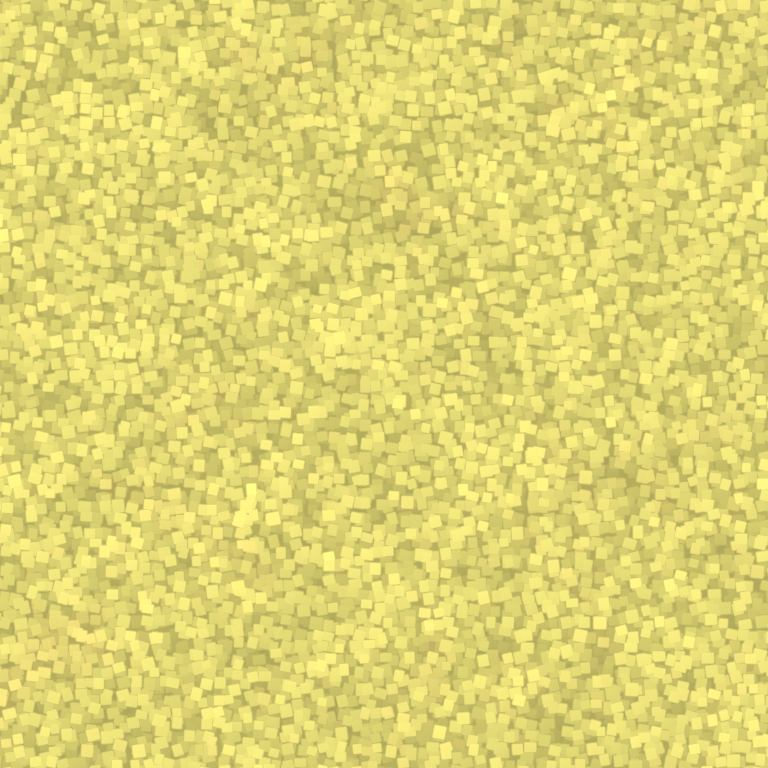
A Shadertoy shader for this texture:

```glsl
const vec3 STRAW = vec3(1.0, 0.957, 0.517);
const vec3 WARM_STRAW = vec3(1.01, 0.925, 0.515);

vec3 hash3(vec2 cell) {
    vec3 q = fract(cell.xyx * vec3(0.1031, 0.1030, 0.0973));
    q += dot(q, q.yxz + 33.33);
    return fract((q.xxy + q.yzz) * q.zyx);
}

mat2 rotation(float angle) {
    float c = cos(angle), s = sin(angle);
    return mat2(c, s, -s, c);
}

// Warped, layered sines: broad uneven patches, roughly -1 to 1
float patches(vec2 p, float frequency) {
    float sum = 0.0, weight = 0.55;
    p *= frequency;
    for (int i = 0; i < 4; i++) {
        p += 0.7 * sin(p.yx * 1.3 + float(i) * 2.1);
        sum += weight * sin(p.x + 1.7) * sin(p.y + 0.6);
        p = rotation(0.9) * p * 1.75;
        weight *= 0.75;
    }
    return sum;
}

float roundedBox(vec2 p, vec2 halfSize, float radius) {
    vec2 d = abs(p) - halfSize + radius;
    return length(max(d, 0.0)) + min(max(d.x, d.y), 0.0) - radius;
}

// One scattered layer of grains; surface holds brightness and warmth
vec2 grainLayer(vec2 surface, vec2 uv, float density, float seed) {
    vec2 p = uv * density + seed;
    vec2 home = floor(p);
    float ground = surface.x;
    for (int y = -1; y <= 1; y++) {
        for (int x = -1; x <= 1; x++) {
            vec2 cell = home + vec2(x, y);
            vec3 place = hash3(cell + seed);
            vec3 look = hash3(cell + seed + 71.7);
            vec2 center = cell + 0.5 + (place.xy - 0.5) * 0.8;
            vec2 halfSize = 0.42 + 0.15 * vec2(place.z, look.y);
            vec2 local = rotation((look.z - 0.5) * 0.6) * (p - center);
            float dist = roundedBox(local, halfSize, 0.17);

            // Brighter grains lie on top; their rims fall off softly
            float cover = 1.0 - smoothstep(-0.13, 0.09, dist);
            float tone = mix(0.74, 0.99, look.x);
            tone += 0.05 * patches((center - seed) / density, 19.0);
            tone += 0.02 * dot(local, vec2(-0.4, 0.8));
            float level = mix(min(ground, tone), tone, cover);
            if (level > surface.x) {
                surface = vec2(level, fract(place.z * 7.0 + look.y));
            }
        }
    }
    return surface;
}

void mainImage(out vec4 fragColor, in vec2 fragCoord) {
    vec2 uv = fragCoord / iResolution.y;

    // Shaded gaps, then two overlapping layers of grains
    float gap = 0.71 + 0.03 * patches(uv, 19.0);
    vec2 lower = grainLayer(vec2(gap, 0.3), uv, 66.0, 13.0);
    vec2 upper = grainLayer(vec2(gap, 0.3), uv, 60.0, 47.0);
    vec2 surface = lower.x > upper.x ? lower : upper;

    // Faint warm stains and single warm grains
    float stain = smoothstep(0.35, 1.1, patches(uv + 3.7, 11.0));
    float warmth = 0.5 * stain + 0.4 * smoothstep(0.75, 1.0, surface.y);
    vec3 color = surface.x * mix(STRAW, WARM_STRAW, warmth);
    fragColor = vec4(clamp(color, 0.0, 1.0), 1.0);
}
```
